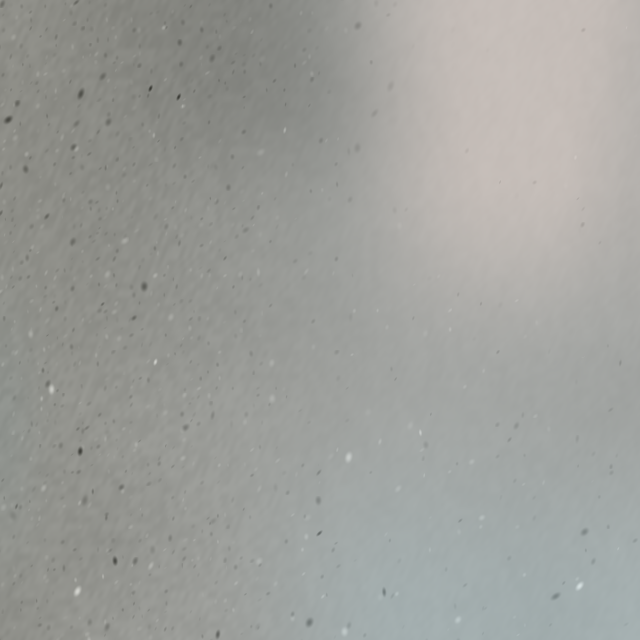
Write a Shadertoy shader that draws this texture.

```glsl
// Speckled grey stone-like sheet with a warm glow at upper right and a cool sheen below.

float hash(vec2 p) {
    vec3 q = fract(p.xyx * 0.1031);
    q += dot(q, q.yzx + 33.33);
    return fract((q.x + q.y) * q.z);
}

float valueNoise(vec2 p) {
    vec2 i = floor(p), f = fract(p);
    f = f * f * (3.0 - 2.0 * f);
    return mix(mix(hash(i), hash(i + vec2(1, 0)), f.x),
               mix(hash(i + vec2(0, 1)), hash(i + 1.0), f.x), f.y);
}

// Soft slanted flecks, one at most per cell: negative is dark, positive is light.
float flecks(vec2 uv, float cells, float size, float coverage, float seed) {
    vec2 id = floor(uv * cells);
    vec2 key = id + seed;
    vec2 jitter = vec2(hash(key + 11.3), hash(key + 27.7)) - 0.5;
    vec2 d = uv - (id + 0.5 + 0.55 * jitter) / cells;
    float angle = 1.15 + 1.1 * (hash(key + 41.9) - 0.5);
    vec2 along = vec2(cos(angle), sin(angle));
    vec2 local = vec2(dot(d, along), dot(d, vec2(-along.y, along.x)));
    float scale = size * mix(0.6, 1.15, hash(key + 53.1));
    float r = length(local / (scale * vec2(1.0, mix(0.4, 0.75, hash(key + 61.7)))));
    float present = step(hash(key + 73.3), coverage);
    float tone = hash(key + 89.9) < 0.62 ? -1.0 : 0.75;
    return present * tone * mix(0.25, 1.0, hash(key + 97.1)) * (1.0 - smoothstep(0.05, 1.0, r));
}

// Broad lighting, from the dull upper left to the glow and the sheen.
vec3 lighting(vec2 uv, float glow) {
    float sweep = smoothstep(-0.1, 0.75, uv.x - 0.2 * (uv.y - 0.4));
    vec3 color = mix(vec3(0.555, 0.555, 0.53), vec3(0.63, 0.64, 0.63), sweep);
    vec2 shade = (uv - vec2(0.38, 1.0)) / vec2(0.22, 0.28);
    color -= 0.075 * exp(-dot(shade, shade));
    float sheen = smoothstep(0.3, 0.65, uv.x) * (1.0 - smoothstep(0.0, 0.42, uv.y));
    color = mix(color, vec3(0.64, 0.69, 0.695), 0.85 * sheen);
    vec2 coolEdge = (uv - vec2(0.0, 0.33)) / vec2(0.06, 0.2);
    color += vec3(-0.01, 0.005, 0.01) * exp(-dot(coolEdge, coolEdge));
    return mix(color, vec3(0.77, 0.74, 0.72), glow);
}

void mainImage(out vec4 fragColor, in vec2 fragCoord) {
    vec2 uv = fragCoord / iResolution.xy;

    float glow = smoothstep(0.49, 0.77, uv.x + 0.06 * (uv.y - 0.6)) * smoothstep(0.37, 0.75, uv.y);
    glow *= 1.0 - 0.42 * smoothstep(0.87, 1.03, uv.x + 0.18 * (0.8 - uv.y));
    vec3 color = lighting(uv, glow);

    // Roughness fades towards the right and inside the glow.
    float rough = mix(1.0, 0.15, smoothstep(0.2, 0.58, uv.x)) * (1.0 - 0.8 * glow);
    float low = 1.0 - smoothstep(0.2, 0.5, uv.y);

    // Cloudy mottling and fine grain.
    color += 0.024 * (valueNoise(uv * 6.0) - 0.5) * (1.0 - 0.6 * glow);
    vec2 slanted = vec2(uv.x - 0.4 * uv.y, uv.y);
    color += (0.008 + 0.03 * rough) * (valueNoise(slanted * vec2(140, 85)) - 0.5);
    color += 0.01 * (valueNoise(uv * vec2(70, 38) + 7.0) - 0.5);

    // Three sizes of fleck, from faint and dense to strong and rare.
    float fade = mix(0.3, 1.0, max(rough, 0.7 * low)) * (1.0 - 0.7 * glow);
    float speck = 0.085 * flecks(uv, 75.0, 0.0065, 0.3 * rough, 5.0);
    speck += 0.15 * flecks(uv + 0.013, 42.0, 0.009, 0.03 + 0.15 * rough + 0.03 * low, 131.0) * fade;
    speck += 0.33 * flecks(uv + 0.007, 19.0, 0.0115, 0.02 + 0.08 * rough + 0.08 * low, 257.0) * fade;
    color += speck;

    fragColor = vec4(clamp(color, 0.0, 1.0), 1.0);
}
```
